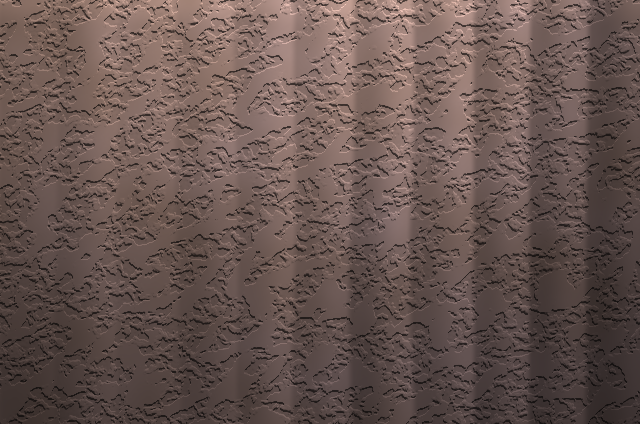
Give the GLSL for this texture, as a WebGL 1 fragment shader.

```glsl
precision highp float;
// Rough brown stucco wall with soft vertical folds, lit from above.
uniform vec2 u_resolution;

vec2 gradientAt(vec2 cell) {
  vec3 h = fract(cell.xyx * vec3(0.1031, 0.1030, 0.0973));
  h += dot(h, h.yzx + 33.33);
  float angle = 6.2832 * fract((h.x + h.y) * h.z);
  return vec2(cos(angle), sin(angle));
}

// Gradient noise, roughly -0.7 to 0.7
float noise(vec2 p) {
  vec2 i = floor(p);
  vec2 f = p - i;
  vec2 u = f * f * f * (f * (f * 6.0 - 15.0) + 10.0);
  vec2 e = vec2(1.0, 0.0);
  float low = mix(dot(gradientAt(i), f), dot(gradientAt(i + e.xy), f - e.xy), u.x);
  float high = mix(dot(gradientAt(i + e.yx), f - e.yx), dot(gradientAt(i + e.xx), f - e.xx), u.x);
  return mix(low, high, u.y);
}

float fbm(vec2 p, float gain) {
  float sum = 0.0;
  float amplitude = 1.0;
  for (int i = 0; i < 3; i++) {
    sum += amplitude * noise(p);
    p = mat2(1.6, 1.2, -1.2, 1.6) * p + 17.3;
    amplitude *= gain;
  }
  return sum;
}

vec2 rotate(vec2 p, float angle) {
  float c = cos(angle);
  float s = sin(angle);
  return vec2(c * p.x - s * p.y, s * p.x + c * p.y);
}

// Trowelled flat areas: ragged smears in two slanted directions
float smearMask(vec2 p) {
  float steep = noise(rotate(p, -0.9) * vec2(9.0, 21.0) + 4.0);
  float shallow = noise(rotate(p, -0.35) * vec2(10.0, 24.0) + 51.0);
  float ragged = 0.22 * noise(p * 34.0);
  return smoothstep(0.14, 0.34, max(steep, shallow) + ragged);
}

// Plaster height: crumbs with crisp rims, smears and fine grit
float plasterHeight(vec2 p) {
  vec2 warp = vec2(noise(p * 28.0), noise(p * 28.0 + 40.0));
  vec2 q = p + 0.012 * warp;
  float smear = smearMask(p);
  float crumbs = fbm(q * vec2(42.0, 50.0), 0.55);
  float plate = smoothstep(-0.13, 0.13, crumbs - 0.04 + 0.9 * smear);
  float upper = smoothstep(0.22, 0.50, crumbs) * (1.0 - smear);
  float grit = noise(p * 125.0) * mix(0.38, 0.07, smear);
  float strokes = 0.12 * smear * noise(rotate(p, -0.7) * vec2(18.0, 90.0));
  return plate + 0.5 * upper + grit + strokes;
}

// Shading from the height steps towards the light
float relief(vec2 p, vec2 toLight, float reach) {
  float here = plasterHeight(p);
  float rise = plasterHeight(p + toLight * reach) - here;
  float fall = here - plasterHeight(p + toLight * reach * 0.7);
  float shadow = smoothstep(0.05, 0.95, rise);
  float glint = smoothstep(0.0, 0.9, fall);
  return 1.0 - 0.58 * shadow + 0.27 * glint + 0.05 * (here - 0.5);
}

// Soft folds: each brightens to the right, then drops into shade
float folds(vec2 uv) {
  float wobble = 0.16 * noise(vec2(uv.x * 5.0, uv.y * 1.5));
  float phase = fract((uv.x - 0.375) / 0.092 + wobble);
  float ramp = smoothstep(0.12, 0.8, phase) * (1.0 - smoothstep(0.86, 1.0, phase));
  float strength = mix(0.07, 0.27, smoothstep(0.2, 0.75, uv.x));
  float broad = 0.16 * noise(vec2(uv.x * 8.0 + 3.0, uv.y * 0.7));
  return 1.0 + strength * (ramp - 0.5) + broad;
}

// Broad light: strong at the top, fading to the sides and the floor
float wallLight(vec2 uv) {
  float side = (uv.x - 0.46) / 0.54;
  float vertical = mix(0.30, 0.57, smoothstep(-0.1, 1.05, uv.y));
  float topGlow = 0.07 * smoothstep(0.93, 1.0, uv.y);
  return (vertical + topGlow) * (1.0 - 0.36 * side * side);
}

vec3 wallTint(vec2 uv, float stain) {
  vec3 warm = vec3(1.0, 0.81, 0.73);
  vec3 cool = vec3(0.98, 0.82, 0.81);
  float coolness = 0.5 + 0.45 * (uv.x - uv.y) + 0.5 * stain;
  return mix(warm, cool, clamp(coolness, 0.0, 1.0));
}

void main() {
  vec2 uv = gl_FragCoord.xy / u_resolution;
  vec2 p = gl_FragCoord.xy / u_resolution.y;
  float stain = fbm(p * 4.0 + 9.0, 0.5);

  float brightness = wallLight(uv) * folds(uv) * (1.0 + 0.10 * stain);
  brightness *= relief(p, normalize(vec2(0.25, 1.0)), 0.0042);
  gl_FragColor = vec4(brightness * 1.05 * wallTint(uv, stain), 1.0);
}
```
